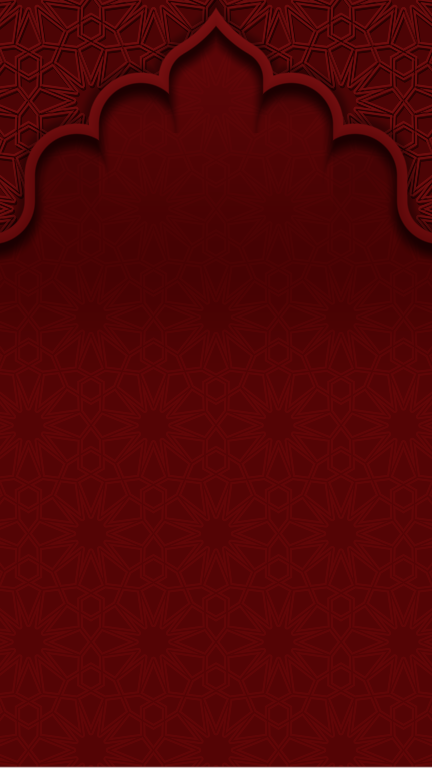
This background is drawn by a Shadertoy shader. Its source:

```glsl
// Deep red lobed arch with a raised rim, over panels of twelve-fold star lattice.

// Lengths are in canvas widths; arch points are (distance from axis, depth from top).
const vec3 LOBE_TOP = vec3(0.042, 0.183, 0.067);   // centre, radius
const vec3 LOBE_MID = vec3(0.174, 0.289, 0.097);
const vec3 LOBE_LOW = vec3(0.322, 0.407, 0.097);
const vec3 TIP_CURVE = vec3(0.208, -0.106, 0.266);
const vec3 FOOT_CURVE = vec3(0.519, 0.465, 0.100);
const float RIM_WIDTH = 0.024;

const float STAR_SPACING = 0.2894;
const float STAR_DEPTH = 0.734;
const float LINE_GAP = 0.014;     // in star spacings
const float LINE_WIDTH = 0.008;
const float STRIP_HEIGHT = 0.003;

const vec3 PANEL_DARK = vec3(0.275, 0.008, 0.010);
const vec3 PANEL_LIGHT = vec3(0.330, 0.016, 0.019);
const vec3 PANEL_LINE = vec3(0.052, 0.007, 0.009);
const vec3 COLUMN_GLOW = vec3(0.075, 0.012, 0.016);
const vec3 LATTICE_GROUND = vec3(0.300, 0.017, 0.020);
const vec3 LATTICE_LINE = vec3(0.460, 0.055, 0.058);
const vec3 RIM_DARK = vec3(0.365, 0.030, 0.035);
const vec3 RIM_LIGHT = vec3(0.490, 0.065, 0.070);
const vec3 SHADOW = vec3(0.090, 0.000, 0.002);
const vec3 STRIP = vec3(0.820, 0.740, 0.740);
const float PI = 3.14159;

// Round-headed column, open downward and to the axis side.
float lobe(vec2 q, vec3 c) {
    vec2 r = q - c.xy;
    return r.y < 0.0 ? length(r) - c.z : r.x - c.z;
}

// Negative inside the arch opening, positive in the surround.
float arch(vec2 q) {
    float top = lobe(q, LOBE_TOP);
    vec2 axis = TIP_CURVE.xy - LOBE_TOP.xy;
    vec2 r = q - LOBE_TOP.xy;
    if (r.y < 0.0 && axis.x * r.y < axis.y * r.x)
        top = TIP_CURVE.z - length(q - TIP_CURVE.xy);
    float low = lobe(q, LOBE_LOW);
    if (q.y > LOBE_LOW.y) {
        vec2 f = q - FOOT_CURVE.xy;
        low = FOOT_CURVE.z - length(vec2(f.x, max(f.y, 0.0)));
    }
    return min(top, min(lobe(q, LOBE_MID), low));
}

float segment(vec2 p, vec2 a, vec2 b) {
    vec2 ab = b - a;
    return length(p - a - ab * clamp(dot(p - a, ab) / dot(ab, ab), 0.0, 1.0));
}

vec2 polar(float radius, float angle) {
    return radius * vec2(cos(angle), sin(angle));
}

// Fold the angle into mirrored sectors of the given width.
vec2 foldAngle(vec2 p, float sector) {
    float a = atan(p.y, p.x);
    return polar(length(p), abs(a - sector * floor(a / sector + 0.5)));
}

// Coverage of the double-lined star lattice.
float lattice(vec2 q, float pixel) {
    vec2 p = (q - vec2(0.0, STAR_DEPTH)) / STAR_SPACING;
    vec2 cell = vec2(1.0, sqrt(3.0));
    vec2 a = mod(p + 0.5 * cell, cell) - 0.5 * cell;
    vec2 b = mod(p, cell) - 0.5 * cell;
    p = dot(a, a) < dot(b, b) ? a : b;

    // Long rosette spikes
    float halfStep = PI / 12.0;
    vec2 shoulder = polar(0.43, halfStep);
    vec2 w = foldAngle(p, PI / 6.0);
    float d = segment(w, vec2(0.14, 0.0), shoulder);

    // Outer links and the small hexagons between rosettes
    vec2 h = foldAngle(p, PI / 3.0);
    vec2 node = polar(1.0 / sqrt(3.0), PI / 6.0);
    d = min(d, segment(h, shoulder, vec2(0.5, 0.0)));
    d = min(d, segment(h, shoulder, polar(0.475, PI / 6.0)));
    vec2 k = foldAngle(h - node, PI / 3.0);
    d = min(d, abs(k.x - 0.088));

    float aa = pixel / STAR_SPACING;
    return 1.0 - smoothstep(LINE_WIDTH - 0.5 * aa, LINE_WIDTH + 0.5 * aa, abs(d - LINE_GAP));
}

void mainImage(out vec4 fragColor, in vec2 fragCoord) {
    float pixel = 1.0 / iResolution.x;
    vec2 q = vec2(fragCoord.x - 0.5 * iResolution.x, iResolution.y - fragCoord.y) * pixel;
    vec2 side = vec2(abs(q.x), q.y);
    float d = arch(side);
    float lines = lattice(q, pixel);

    // Inner panel, its fading columns and the shadow below the rim
    vec3 panel = mix(PANEL_DARK, PANEL_LIGHT, smoothstep(0.62, 0.95, q.y));
    panel += PANEL_LINE * lines * mix(0.4, 1.0, smoothstep(0.55, 0.9, q.y));
    panel += COLUMN_GLOW * (1.0 - smoothstep(0.1, 0.6, q.y));
    vec3 edges = vec3(0.109, 0.271, 0.419);
    vec3 outside = smoothstep(edges - pixel, edges + pixel, vec3(side.x));
    vec3 fade = 1.0 - smoothstep(vec3(0.22, 0.30, 0.40), vec3(0.30, 0.56, 0.64), vec3(q.y));
    panel *= 1.0 - 0.13 * dot(outside, fade);
    float rimShadow = smoothstep(-0.029, 0.010, arch(side - vec2(0.0, 0.020)));
    panel = mix(panel, SHADOW, 0.9 * rimShadow);

    // Raised outer lattice
    float relief = lattice(q - vec2(0.003, 0.006), pixel);
    vec3 ground = mix(LATTICE_GROUND, SHADOW, 0.65 * relief);
    ground = mix(ground, LATTICE_LINE, 0.8 * lines);
    ground *= 0.65 + 0.35 * smoothstep(RIM_WIDTH, RIM_WIDTH + 0.03, d);

    // Rim, brighter near the tip and along its outer edge
    float lit = 0.5 * (1.0 - smoothstep(0.03, 0.5, q.y)) + 0.3 * smoothstep(0.0, RIM_WIDTH, d);
    vec3 color = mix(panel, mix(RIM_DARK, RIM_LIGHT, lit), smoothstep(-pixel, pixel, d));
    color = mix(color, ground, smoothstep(-pixel, pixel, d - RIM_WIDTH));

    // Pale strip along the foot
    float height = fragCoord.y * pixel;
    color = mix(color, STRIP, 1.0 - smoothstep(-0.5 * pixel, 0.5 * pixel, height - STRIP_HEIGHT));
    fragColor = vec4(color, 1.0);
}
```
